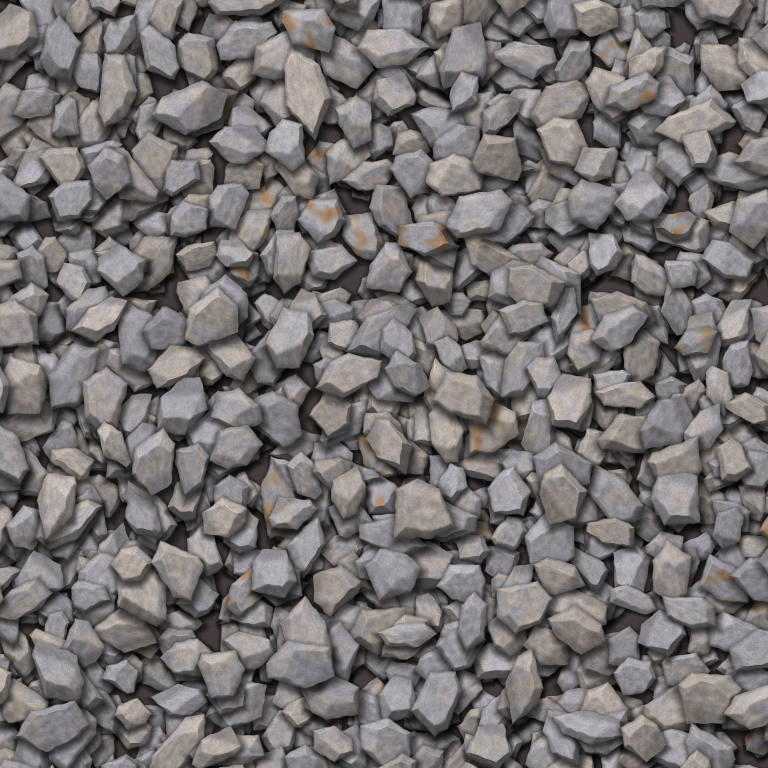
Reproduce this texture procedurally as a Shadertoy shader.

```glsl
#define CELL 0.068
#define LAYERS 5
#define SIDES 6
#define SHADOW 0.62
#define ROUGHNESS 0.32
#define LIGHT vec3(-0.2, 0.59, 0.78)
#define COOL vec3(0.655, 0.645, 0.668)
#define WARM vec3(0.715, 0.672, 0.640)
#define RUST vec3(0.66, 0.48, 0.32)
#define GAP vec3(0.27, 0.24, 0.24)

const float TAU = 6.28318;

vec3 hash3(vec2 p) {
    vec3 q = fract(p.xyx * vec3(0.1031, 0.1030, 0.0973));
    q += dot(q, q.yxz + 33.33);
    return fract((q.xxy + q.yzz) * q.zyx);
}

float cornerSlope(vec2 corner, vec2 offset) {
    float a = TAU * hash3(corner).x;
    return dot(vec2(cos(a), sin(a)), offset);
}

float gradientNoise(vec2 p) {
    vec2 i = floor(p), f = p - i, e = vec2(1.0, 0.0);
    vec2 u = f * f * f * (f * (f * 6.0 - 15.0) + 10.0);
    float low = mix(cornerSlope(i, f), cornerSlope(i + e, f - e), u.x);
    float high = mix(cornerSlope(i + e.yx, f - e.yx), cornerSlope(i + 1.0, f - 1.0), u.x);
    return mix(low, high, u.y);
}

// Mineral colour: cool or warm grey, fine grain, rare rust stains
vec3 stoneAlbedo(vec2 q, vec2 seed, vec3 tone) {
    vec2 p = q + seed * 9.7;
    float patches = gradientNoise(p * 1.4);
    float grain = 0.4 * gradientNoise(p * 3.0) + 0.3 * gradientNoise(p * 8.0)
                + 0.4 * gradientNoise(p * 17.0);
    float warmth = smoothstep(0.2, 1.1, tone.x + 0.9 * patches);
    vec3 albedo = mix(COOL, WARM, warmth) * mix(0.92, 1.06, tone.y);
    float stain = smoothstep(0.0, 0.4, patches + 0.3 * grain) * step(0.95, tone.z);
    return mix(albedo, RUST, 0.7 * stain) * (1.0 + 0.24 * grain);
}

// Paints one faceted stone, with its contact shadow, over the colour below
void paintStone(inout vec3 color, vec2 offset, vec2 seed, float cell, float depthTone) {
    vec3 form = hash3(seed + 3.7), tone = hash3(seed + 11.3);
    float radius = mix(0.36, 0.58, form.x);
    float stretch = mix(1.0, 1.38, form.y);
    float angle = TAU * form.z, c = cos(angle), s = sin(angle);
    mat2 turn = mat2(c, -s, s, c);
    vec2 scale = radius * vec2(stretch, 1.0 / stretch);
    vec2 q = turn * offset / scale;
    if (dot(q, q) > 4.0) return;

    // The top face and the side planes share a soft minimum of height
    vec2 shift = turn * normalize(-LIGHT.xy) * 0.15;
    vec2 tilt = (hash3(seed + 23.1).xy - 0.5) * 0.85;
    float top = 0.28 - dot(q, tilt);
    float weight = exp(-35.0 * top), height = top;
    vec2 slope = tilt * weight;
    float edge = -1.0, shadowEdge = -1.0;
    for (int i = 0; i < SIDES; i++) {
        vec3 r = hash3(seed + float(i) * vec2(7.31, 3.17) + 41.0);
        float a = TAU * (float(i) + 0.6 * r.x) / float(SIDES);
        vec2 n = vec2(cos(a), sin(a));
        float reach = mix(0.64, 1.0, r.y), steep = mix(0.5, 2.4, r.z);
        float d = dot(q, n) - reach;
        edge = max(edge, d);
        shadowEdge = max(shadowEdge, d - dot(shift, n));
        float h = -d * steep, w = exp(-35.0 * max(h, -0.2));
        height = min(height, h);
        slope += n * steep * w;
        weight += w;
    }
    color *= 1.0 - SHADOW * (1.0 - smoothstep(-0.1, 0.3, shadowEdge));

    float blur = 0.0004 + 0.5 / iResolution.y;
    float cover = 1.0 - smoothstep(-blur, blur, edge * radius * cell);
    if (cover <= 0.0) return;

    // Rough surface lighting, darker toward the buried rim
    vec2 bumpAt = q * 4.0 + seed * 5.3;
    vec2 bump = vec2(gradientNoise(bumpAt), gradientNoise(bumpAt + 31.7));
    vec3 normal = normalize(vec3((slope / weight) * turn + ROUGHNESS * bump, 1.0));
    float light = 0.46 + 0.6 * max(dot(normal, LIGHT), 0.0);
    light *= mix(0.82, 1.0, smoothstep(0.0, 0.14, height)) * depthTone;
    color = mix(color, stoneAlbedo(q, seed, tone) * light, cover);
}

void mainImage(out vec4 fragColor, in vec2 fragCoord) {
    vec2 uv = fragCoord / iResolution.y;

    // Slight warp chips the straight outlines
    uv += 0.0022 * vec2(gradientNoise(uv * 75.0), gradientNoise(uv * 75.0 + 57.0));
    vec3 color = GAP;

    // Layers from the buried small stones up to the large loose ones
    for (int layer = 0; layer < LAYERS; layer++) {
        float level = float(layer) / float(LAYERS - 1);
        float cell = CELL * mix(0.82, 1.1, level);
        float presence = mix(1.5, 0.5, level);
        vec2 p = uv / cell + float(layer) * vec2(37.37, 61.73) + 5.0;
        vec2 home = floor(p);
        for (int y = 1; y >= -1; y--)
        for (int x = -1; x <= 1; x++) {
            vec2 id = home + vec2(x, y);
            vec3 place = hash3(id);
            if (place.z > presence) continue;
            vec2 center = id + 0.5 + 0.7 * (place.xy - 0.5);
            paintStone(color, p - center, id, cell, mix(0.95, 1.02, level));
        }
    }
    fragColor = vec4(clamp(color, 0.0, 1.0), 1.0);
}
```
